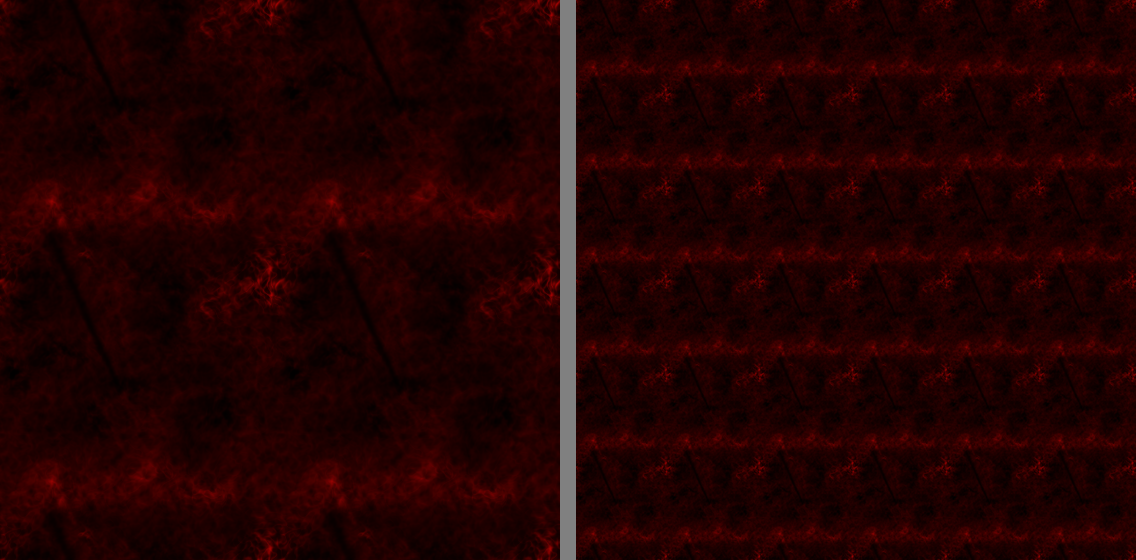
Left: one tile. Right: repeated 3 by 3.
This texture is drawn by a Shadertoy shader. Its source:

```glsl
// Dark red, weathered surface: a glowing horizontal seam, a creased bright knot,
// black hollows and a slanted groove, all laid out once in a unit tile.
// Every noise wraps on whole periods and every distance is wrapped, so it tiles.

#define REPEATS 2.0        // tiles across and down
#define BASE_RED 0.118     // red level of the plain surface
#define CLOUDINESS 0.55    // contrast of the soft mottling
#define GRAIN 0.42         // contrast of the fine mottling
#define CREASING 0.42      // contrast of the fine ridges
#define SCRATCHES 0.20     // contrast of the slanted fibres
#define WARP 0.055         // bending of the mottling and creases
#define SEAM_HEIGHT 0.255  // height of the bright seam in the tile
#define SEAM_GLOW 0.105    // red added by the seam
#define GROOVE_DEPTH 0.68  // darkness of the slanted groove

const int HOLLOW_COUNT = 8;
const int GLOW_COUNT = 9;

// Centre and radii of the dark hollows
const vec4 HOLLOWS[HOLLOW_COUNT] = vec4[](
    vec4(0.60, 0.02, 0.09, 0.05), vec4(0.61, 0.87, 0.09, 0.16),
    vec4(0.45, 0.64, 0.07, 0.06), vec4(0.20, 0.71, 0.07, 0.06),
    vec4(0.36, 0.49, 0.06, 0.07), vec4(0.07, 0.67, 0.05, 0.04),
    vec4(0.76, 0.52, 0.10, 0.06), vec4(0.14, 0.96, 0.09, 0.12));

// Centre and radii of the bright patches, then the red each one adds
const vec4 GLOWS[GLOW_COUNT] = vec4[](
    vec4(0.96, 0.00, 0.07, 0.07), vec4(0.78, 0.89, 0.05, 0.04),
    vec4(0.86, 0.98, 0.11, 0.07), vec4(0.03, 0.09, 0.07, 0.08),
    vec4(0.74, 0.25, 0.09, 0.04), vec4(0.20, 0.25, 0.06, 0.04),
    vec4(0.31, 0.07, 0.02, 0.03), vec4(0.92, 0.78, 0.16, 0.10),
    vec4(0.53, 0.30, 0.06, 0.03));
const float GLOW_RED[GLOW_COUNT] = float[](
    0.20, 0.09, 0.08, 0.06, 0.06, 0.02, 0.15, 0.02, 0.05);

// Shortest offset on the repeating tile
vec2 wrapOffset(vec2 d) { return d - floor(d + 0.5); }

vec2 gradientAt(vec2 cell, vec2 period) {
    uvec2 c = uvec2(mod(cell, period));
    uint h = c.x * 1597u + c.y * 51749u + uint(period.x) * 7919u + 17u;
    h = (h ^ (h >> 15)) * 0x2c1b3c6du;
    h = (h ^ (h >> 12)) * 0x297a2d39u;
    float angle = float((h ^ (h >> 15)) & 0xffffu) / 65536.0 * 6.28319;
    return vec2(cos(angle), sin(angle));
}

// Gradient noise with a whole number of cells per tile
float noise(vec2 p, vec2 cells) {
    p *= cells;
    vec2 i = floor(p), f = p - i;
    vec2 u = f * f * f * (f * (f * 6.0 - 15.0) + 10.0);
    vec2 e = vec2(0.0, 1.0);
    float a = dot(gradientAt(i, cells), f);
    float b = dot(gradientAt(i + e.yx, cells), f - e.yx);
    float c = dot(gradientAt(i + e.xy, cells), f - e.xy);
    float d = dot(gradientAt(i + e.yy, cells), f - e.yy);
    return mix(mix(a, b, u.x), mix(c, d, u.x), u.y);
}

float fbm(vec2 p, float cells, int octaves) {
    float sum = 0.0, weight = 1.0;
    for (int i = 0; i < octaves; i++) {
        sum += weight * noise(p, vec2(cells));
        cells *= 2.0;
        weight *= 0.55;
    }
    return sum;
}

// Thin ridges where the noise crosses zero
float creases(vec2 p) {
    float sum = 0.0;
    for (int i = 0; i < 3; i++)
        sum += (1.0 - smoothstep(0.0, 0.2, abs(noise(p, vec2(13 + 11 * i))))) / float(i + 2);
    return sum;
}

float patchMask(vec2 p, vec4 shape) {
    vec2 q = wrapOffset(p - shape.xy) / shape.zw;
    return exp(-dot(q, q));
}

// Soft stroke around a middle point; the width runs from start to end
float stroke(vec2 p, vec2 middle, vec2 halfSpan, float startWidth, float endWidth) {
    vec2 q = wrapOffset(p - middle);
    float t = clamp(dot(q, halfSpan) / dot(halfSpan, halfSpan), -1.0, 1.0);
    float d = length(q - t * halfSpan) / mix(startWidth, endWidth, 0.5 + 0.5 * t);
    return exp(-d * d);
}

void mainImage(out vec4 fragColor, in vec2 fragCoord) {
    vec2 p = fragCoord / iResolution.xy * REPEATS;
    vec2 bend = vec2(fbm(p, 4.0, 5), fbm(p + vec2(0.37, 0.61), 4.0, 5));
    float cloud = fbm(p + WARP * bend, 5.0, 4);
    float grain = fbm(p + 0.5 * WARP * bend.yx, 23.0, 3);
    float crease = creases(p + 0.5 * WARP * bend);
    float fibre = noise(vec2(2.0 * p.x + p.y, p.y) + 0.03 * bend, vec2(23.0, 9.0))
                + noise(vec2(p.x - p.y, p.y) + 0.03 * bend, vec2(31.0, 8.0));

    // Mottled ground, sunk in the ragged hollows
    float red = BASE_RED * (1.0 + CLOUDINESS * cloud);
    for (int i = 0; i < HOLLOW_COUNT; i++)
        red *= 1.0 - clamp(0.58 + 0.4 * cloud - 0.7 * grain, 0.1, 0.95) * patchMask(p + 0.08 * bend, HOLLOWS[i]);

    // Seam, fading more slowly upward
    float rise = wrapOffset(p - vec2(0.0, SEAM_HEIGHT)).y + 0.03 * bend.y;
    float seam = exp(-pow(rise / (rise > 0.0 ? 0.10 : 0.07), 2.0));
    red += SEAM_GLOW * seam * (1.0 + 0.4 * cloud);

    // Creased bright patches
    float glint = max(0.15 + 1.6 * crease + 0.7 * grain, 0.1);
    for (int i = 0; i < GLOW_COUNT; i++)
        red += GLOW_RED[i] * glint * patchMask(p + 0.05 * bend, GLOWS[i]);

    // Smooth panel, groove beside it and the tapered shard above
    red += 0.04 * stroke(p, vec2(0.39, -0.09), vec2(0.05, -0.12), 0.06, 0.07);
    red *= 1.0 - GROOVE_DEPTH * stroke(p + 0.006 * bend, vec2(0.30, -0.107), vec2(0.12, -0.265), 0.02, 0.012);
    red += 0.11 * stroke(p, vec2(0.225, 0.205), vec2(0.04, -0.07), 0.026, 0.008);

    // Fine wear over everything, calmer on the panel side of the groove
    red *= max(1.0 + GRAIN * grain + SCRATCHES * fibre + CREASING * (crease - 0.38), 0.15);
    red = clamp(red, 0.0, 1.0);
    fragColor = vec4(red, 0.03 * red * red, 0.02 * red * red, 1.0);
}
```
